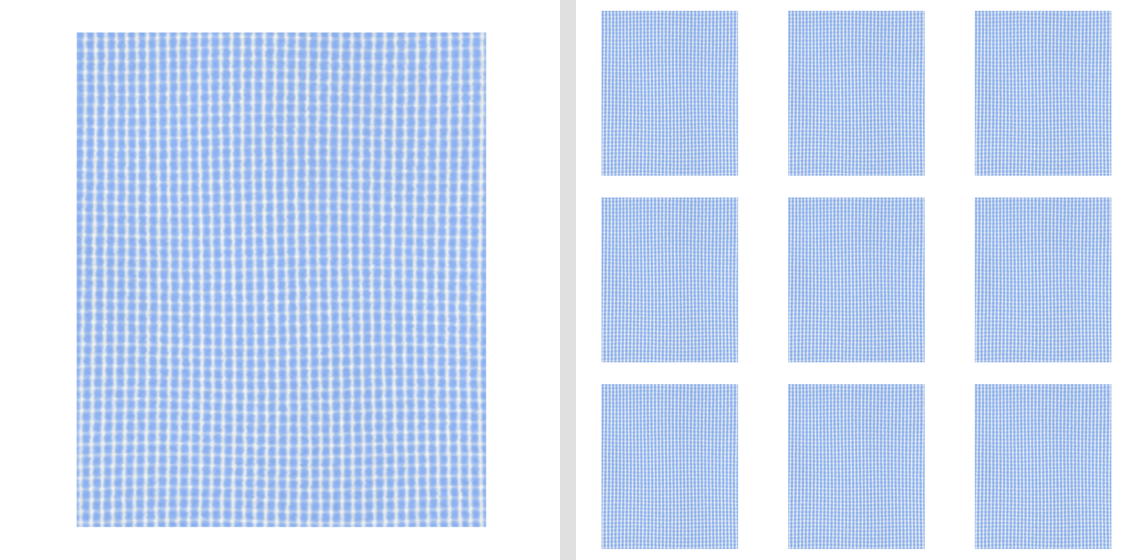
Left: one tile. Right: repeated 3 by 3.
Write a Shadertoy shader that draws this texture.

```glsl
// Swatch of soft blue and white checked cotton, centred on a white ground.
#define CHECKS vec2(38.0, 45.0)         // repeats across and down the cloth
#define CLOTH_MIN vec2(0.137, 0.059)
#define CLOTH_MAX vec2(0.868, 0.942)
#define LINE_WIDTH vec2(0.20, 0.19)     // soft half widths, in checks
#define WEFT_STRENGTH 0.36
#define FOLD_SHIFT 0.14                 // wander of the lines, in checks
#define GRAIN 0.05
#define BLUE vec3(0.545, 0.690, 0.945)
#define WARP_WHITE vec3(0.880, 0.905, 0.915)
#define WEFT_PALE vec3(0.790, 0.850, 0.930)
#define CROSS_WHITE vec3(0.950, 0.955, 0.935)

const float TAU = 6.2831853;

float hash(vec2 p) {
    return fract(sin(dot(p, vec2(127.1, 311.7))) * 43758.5453);
}

// Value noise that wraps after 'period' cells.
float wrapNoise(vec2 uv, vec2 period) {
    vec2 p = uv * period;
    vec2 i = floor(p);
    vec2 f = fract(p);
    f = f * f * (3.0 - 2.0 * f);
    vec2 a = mod(i, period);
    vec2 b = mod(i + 1.0, period);
    return mix(mix(hash(a), hash(vec2(b.x, a.y)), f.x),
               mix(hash(vec2(a.x, b.y)), hash(b), f.x), f.y);
}

// Gentle displacement of the yarns by folds in the cloth.
vec2 foldOffset(vec2 uv, vec2 cloth) {
    vec2 wave = vec2(sin(TAU * (uv.y + uv.x)), sin(TAU * (2.0 * uv.x + uv.y)));
    float corner = smoothstep(0.55, 1.0, cloth.y) * (1.0 - smoothstep(0.0, 0.35, cloth.x));
    return FOLD_SHIFT * wave - vec2(0.35 * corner, 0.0);
}

vec3 clothColor(vec2 uv, vec2 cloth) {
    vec2 cell = cloth * CHECKS + foldOffset(uv, cloth);
    vec2 id = floor(cell);

    // Yarn irregularity shifts each line slightly along its length.
    float slub = wrapNoise(uv, vec2(80.0, 160.0)) - 0.5;
    vec2 d = fract(cell) - 0.5 + vec2(0.10, 0.06) * slub;
    vec2 line = exp(-d * d / (LINE_WIDTH * LINE_WIDTH));

    // Lines differ in whiteness; the weft grows clearer toward the bottom.
    float warp = line.x * mix(0.86, 1.0, hash(vec2(id.x, 3.0)));
    float weft = line.y * mix(0.75, 1.15, hash(vec2(7.0, id.y)));
    weft *= WEFT_STRENGTH * mix(1.25, 0.9, smoothstep(0.0, 0.6, cloth.y));
    warp *= 0.90 + 0.20 * wrapNoise(uv, vec2(50.0, 70.0));

    vec3 color = mix(BLUE, WEFT_PALE, clamp(weft * 1.4, 0.0, 1.0));
    color = mix(color, WARP_WHITE, clamp(warp, 0.0, 1.0));
    color = mix(color, CROSS_WHITE, line.x * line.y * 0.75);

    // Fine thread grain and broad fold shading.
    float grain = wrapNoise(uv, vec2(200.0, 260.0)) - 0.5;
    float shade = wrapNoise(uv, vec2(5.0, 4.0)) - 0.5;
    return color * (1.0 + GRAIN * grain + 0.025 * shade);
}

void mainImage(out vec4 fragColor, in vec2 fragCoord) {
    vec2 uv = fragCoord / iResolution.xy;
    vec2 cloth = (uv - CLOTH_MIN) / (CLOTH_MAX - CLOTH_MIN);

    // Smooth rectangular mask of the swatch.
    vec2 inside = min(uv - CLOTH_MIN, CLOTH_MAX - uv);
    vec2 edge = 1.0 / iResolution.xy;
    vec2 cover = smoothstep(-edge, edge, inside);

    vec3 color = mix(vec3(1.0), clothColor(uv, cloth), cover.x * cover.y);
    fragColor = vec4(clamp(color, 0.0, 1.0), 1.0);
}
```
